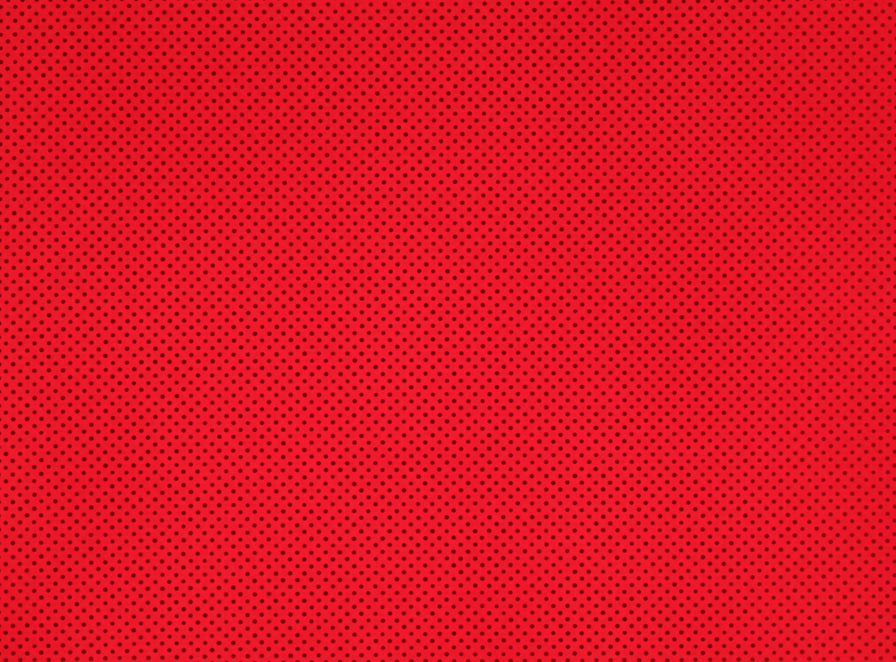
This pattern is drawn by a WebGL 1 fragment shader. Its source:

```glsl
precision highp float;
// Red perforated cloth: small dark round holes on a staggered lattice,
// about 63 columns by 48 rows, drawn as two interleaved grids of soft discs.
// A slight warp, uneven hole sizes, weave grain and broad shading add wear.
uniform vec2 u_resolution;

float hash(vec2 p) {
  vec3 q = fract(vec3(p.xyx) * 0.1031);
  q += dot(q, q.yzx + 33.33);
  return fract((q.x + q.y) * q.z);
}

float noise(vec2 p) {
  vec2 i = floor(p), f = fract(p);
  f = f * f * (3.0 - 2.0 * f);
  return mix(mix(hash(i), hash(i + vec2(1.0, 0.0)), f.x),
             mix(hash(i + vec2(0.0, 1.0)), hash(i + vec2(1.0, 1.0)), f.x), f.y);
}

// Coverage of the holes of one grid; lattice units, one hole per cell.
float holes(vec2 lattice, float pixel, float seed) {
  vec2 id = floor(lattice);
  vec2 jitter = vec2(hash(id + seed), hash(id + seed + 17.0)) - 0.5;
  vec2 d = fract(lattice) - 0.5 - 0.04 * jitter;
  d.y *= 1.02;
  float radius = 0.148 + 0.024 * (hash(id + seed + 41.0) - 0.5);
  float soft = 0.045 + 0.5 * pixel;
  return 1.0 - smoothstep(radius - soft, radius + soft, length(d));
}

void main() {
  vec2 uv = gl_FragCoord.xy / u_resolution;
  vec2 p = gl_FragCoord.xy / u_resolution.x;
  float columns = 63.0;

  // Rows rise gently to the right and bend a little with the cloth.
  vec2 warped = p;
  warped.y -= 0.012 * (p.x - 0.5) + 0.0015 * sin(5.0 * p.x + 2.0 * p.y);
  warped.x += 0.0015 * sin(4.0 * p.y + 1.0);
  vec2 lattice = warped * columns * vec2(1.0, 1.036);
  float pixel = columns / u_resolution.x;
  float hole = max(holes(lattice, pixel, 3.0),
                   holes(lattice + 0.5, pixel, 71.0));

  // Cloth: brighter toward the lower middle, duller at the top and right.
  float light = 1.0 - smoothstep(0.1, 0.75, length((uv - vec2(0.48, 0.32)) * vec2(0.9, 0.8)));
  vec3 cloth = mix(vec3(0.892, 0.085, 0.145), vec3(0.945, 0.098, 0.175), light);
  cloth += 0.018 * (noise(p * vec2(9.0, 5.0)) - 0.5);
  cloth += 0.022 * (noise(p * 330.0) - 0.5);

  // Holes: deep red, fainter along the right side.
  float fade = 1.0 - 0.25 * smoothstep(0.72, 1.0, uv.x) - 0.08 * noise(p * 14.0);
  vec3 color = mix(cloth, vec3(0.42, 0.0, 0.005), hole * fade);
  gl_FragColor = vec4(clamp(color, 0.0, 1.0), 1.0);
}
```
